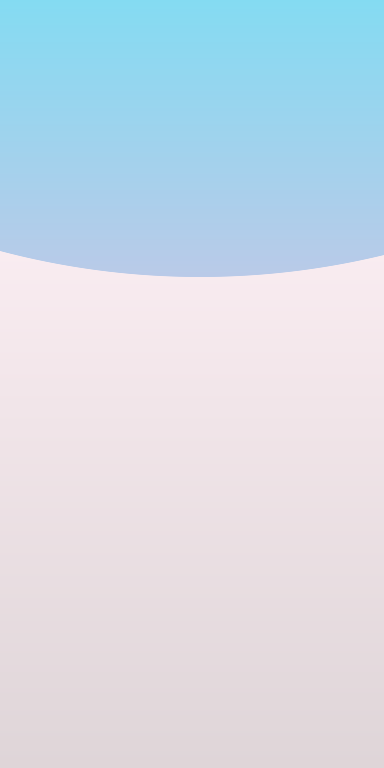
Reproduce this background procedurally as a Shadertoy shader.

```glsl
// Blue sky gradient with a shallow rounded lower edge above a pale pink field.

// Lengths are in canvas heights, origin at the lower left
#define DISC_CENTER vec2(0.2604, 1.6563)
#define DISC_RADIUS 1.017
#define FIELD_TOP 0.67
#define SKY_TOP vec3(0.518, 0.859, 0.949)
#define SKY_LOW vec3(0.728, 0.793, 0.910)
#define FIELD_HIGH vec3(0.976, 0.925, 0.942)
#define FIELD_LOW vec3(0.873, 0.835, 0.847)

float circleDistance(vec2 p, vec2 center, float radius) {
    return length(p - center) - radius;
}

void mainImage(out vec4 fragColor, in vec2 fragCoord) {
    vec2 p = fragCoord / iResolution.y;
    // Keep the arc in place across the width at other aspect ratios
    p.x *= 0.5 * iResolution.y / iResolution.x;

    // Vertical gradients
    float discBottom = DISC_CENTER.y - DISC_RADIUS;
    float skyHeight = clamp((p.y - discBottom) / (1.0 - discBottom), 0.0, 1.0);
    vec3 sky = mix(SKY_LOW, SKY_TOP, skyHeight);
    vec3 field = mix(FIELD_LOW, FIELD_HIGH, clamp(p.y / FIELD_TOP, 0.0, 1.0));

    // Smooth curved edge, about one pixel wide
    float edge = circleDistance(p, DISC_CENTER, DISC_RADIUS);
    float halfPixel = 0.5 / iResolution.y;
    float skyMask = 1.0 - smoothstep(-halfPixel, halfPixel, edge);

    fragColor = vec4(mix(field, sky, skyMask), 1.0);
}
```
